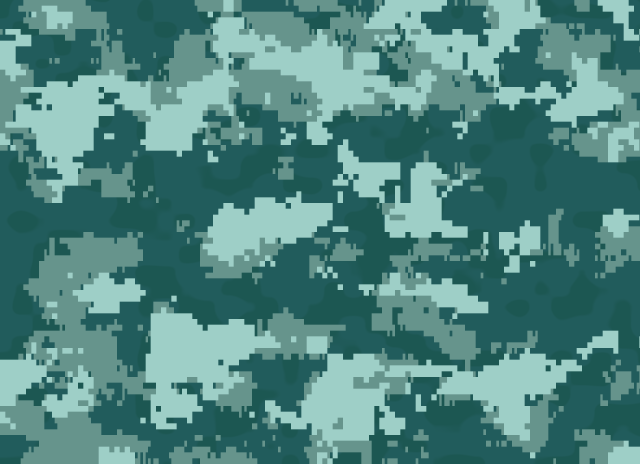
This pattern is drawn by a WebGL 1 fragment shader. Its source:

```glsl
precision highp float;
// Digital camouflage: blocky teal patches in three tones, broken up at their edges.
uniform vec2 u_resolution;

const vec3 DARK_BLUE = vec3(0.13, 0.36, 0.36);
const vec3 DARK_GREEN = vec3(0.11, 0.34, 0.32);
const vec3 MID = vec3(0.40, 0.58, 0.55);
const vec3 LIGHT = vec3(0.62, 0.81, 0.78);

float hash(vec2 p) {
  vec3 q = fract(vec3(p.xyx) * 0.1031);
  q += dot(q, q.yzx + 33.33);
  return fract((q.x + q.y) * q.z);
}

float valueNoise(vec2 p) {
  vec2 i = floor(p);
  vec2 f = fract(p);
  f = f * f * (3.0 - 2.0 * f);
  float low = mix(hash(i), hash(i + vec2(1.0, 0.0)), f.x);
  float high = mix(hash(i + vec2(0.0, 1.0)), hash(i + 1.0), f.x);
  return mix(low, high, f.y);
}

// Wide patches, ragged lobes, small clusters and single-cell grain.
float patchField(vec2 cell, float seed) {
  return 0.50 * valueNoise(cell / vec2(11.0, 7.0) + seed)
       + 0.27 * valueNoise(cell / vec2(5.1, 3.3) + seed + 40.0)
       + 0.17 * valueNoise(cell / vec2(1.9, 1.45) + seed + 90.0)
       + 0.06 * hash(cell + seed + 170.0);
}

vec3 camouflage(vec2 p) {
  // The two layers use grids half a cell apart, so some blocks are cut narrow.
  vec2 grid = p / vec2(0.0112, 0.0125);
  float light = patchField(floor(grid), 13.0);
  float mid = patchField(floor(grid + vec2(0.5, 0.0)), 251.0);

  // Mid tone gathers around the light patches.
  mid += 0.35 * (light - 0.5);

  float greenness = smoothstep(0.57, 0.67, valueNoise(grid / vec2(4.0, 3.0) + 400.0));
  vec3 color = mix(DARK_BLUE, DARK_GREEN, greenness);
  color = mix(color, MID, step(0.534, mid));
  return mix(color, LIGHT, step(0.588, light));
}

void main() {
  // Average a 3 x 3 set of samples to smooth the block edges.
  vec3 sum = vec3(0.0);
  for (int y = -1; y <= 1; y++) {
    for (int x = -1; x <= 1; x++) {
      vec2 offset = vec2(float(x), float(y)) * 0.38;
      sum += camouflage((gl_FragCoord.xy + offset) / u_resolution.y);
    }
  }
  gl_FragColor = vec4(sum / 9.0, 1.0);
}
```
